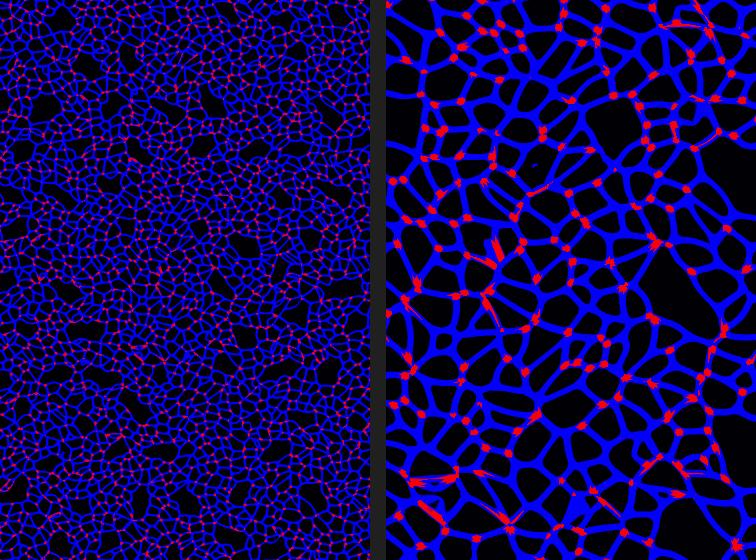
Left, the full canvas; right, a detail of the centre.
Write a WebGL 2 fragment shader that draws this pattern.

```glsl
#version 300 es
precision highp float;
// Foam of small irregular black cells with blue walls, red joints and scattered larger pores.

uniform vec2 u_resolution;
out vec4 fragColor;

const vec2 PORE_PITCH = vec2(5.6, 4.8);

// The three closest sites: signed distance in x, direction away from the site in yz.
vec3 near1 = vec3(1e3, 1, 0), near2 = vec3(1e3, 0, 1), near3 = vec3(1e3, -1, 0);
vec2 id1, id2, id3;

vec3 hash3(vec2 p) {
    vec3 q = fract(p.xyx * vec3(0.1031, 0.1030, 0.0973));
    q += dot(q, q.yxz + 33.33);
    return fract((q.xxy + q.yzz) * q.zyx);
}

vec3 siteFrom(vec2 offset, float radius) {
    float len = length(offset);
    return vec3(len - radius, offset / max(len, 1e-4));
}

// Keeps the closest three sites in order.
void insertSite(vec3 site, vec2 id) {
    if (site.x < near1.x) {
        near3 = near2; id3 = id2;
        near2 = near1; id2 = id1;
        near1 = site;  id1 = id;
    } else if (site.x < near2.x) {
        near3 = near2; id3 = id2;
        near2 = site;  id2 = id;
    } else if (site.x < near3.x) {
        near3 = site;  id3 = id;
    }
}

// Large pores sit in a coarse brick grid.
vec2 poreCell(vec2 p) {
    float row = floor(p.y / PORE_PITCH.y);
    return vec2(floor(p.x / PORE_PITCH.x - 0.5 * mod(row, 2.0)), row);
}

// Tapered capsule, mostly lying flat; some grid places stay empty.
vec3 pore(vec2 p, vec2 id) {
    vec3 place = hash3(id + 71.0);
    vec3 shape = hash3(id + 193.0);
    if (shape.z > 0.72) return vec3(1e3, 1, 0);
    vec2 center = (id + vec2(0.5 * mod(id.y, 2.0), 0) + mix(vec2(0.3), vec2(0.7), place.xy)) * PORE_PITCH;
    float angle = (place.z - 0.5) * 2.6;
    vec2 axis = vec2(cos(angle), sin(angle));
    float halfLength = mix(0.1, 1.2, shape.x);
    float along = clamp(dot(p - center, axis) / halfLength, -1.0, 1.0);
    return siteFrom(p - center - axis * halfLength * along, mix(0.4, 0.8, shape.y) + 0.15 * along);
}

// Distance to the wall between two sites.
float wallDistance(vec3 a, vec3 b) {
    return (b.x - a.x) / max(length(a.yz - b.yz), 0.3);
}

float smoothMin(float a, float b, float k) {
    float h = max(k - abs(a - b), 0.0) / k;
    return min(a, b) - h * h * k * 0.25;
}

void main() {
    vec2 p = gl_FragCoord.xy / u_resolution.y * vec2(56.0, 61.0) + 20.0;
    float pixel = 58.0 / u_resolution.y;
    p += 0.25 * sin(p.yx * 0.7 + 1.3) + 0.1 * sin(p.yx * 1.9);

    // Small cells, left out where a pore takes their room
    vec2 base = floor(p);
    for (int j = -2; j <= 2; j++)
    for (int i = -2; i <= 2; i++) {
        vec2 id = base + vec2(i, j);
        vec3 h = hash3(id);
        vec2 center = id + h.xy;
        if (h.z > 0.93 || pore(center, poreCell(center)).x < 0.22) continue;
        insertSite(siteFrom(p - center, 0.32 * h.z), id);
    }

    // Large pores
    for (int j = -1; j <= 1; j++)
    for (int i = -1; i <= 1; i++) {
        vec2 id = poreCell(p + vec2(i, j) * PORE_PITCH);
        insertSite(pore(p, id), id + 300.0);
    }

    // Walls with rounded corners, and dots on about half of the joints
    float wall12 = wallDistance(near1, near2);
    float wall13 = wallDistance(near1, near3);
    float wall = clamp((0.112 - smoothMin(wall12, wall13, 0.22)) / pixel + 0.5, 0.0, 1.0);
    float joint = clamp((0.135 - max(wall12, wall13)) / pixel + 0.5, 0.0, 1.0);
    joint *= step(hash3(id1 + id2 + id3).x, 0.5);

    vec3 color = mix(vec3(0.0, 0.0, 0.02), vec3(0.01, 0.0, 0.98), wall);
    color = mix(color, vec3(0.97, 0.0, 0.03), joint);
    fragColor = vec4(color, 1.0);
}
```
